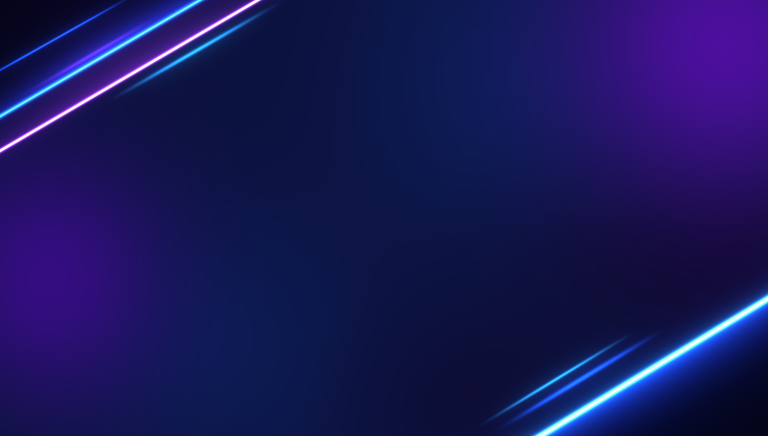
A WebGL 2 fragment shader for this background:

```glsl
#version 300 es
precision highp float;
// Dark navy backdrop with violet clouds and diagonal neon streaks in two corners.

uniform vec2 u_resolution;
out vec4 fragColor;

const vec3 NAVY   = vec3(0.045, 0.065, 0.235);
const vec3 INK    = vec3(0.012, 0.012, 0.085);
const vec3 DUSK   = vec3(0.055, 0.030, 0.170);
const vec3 OCEAN  = vec3(0.045, 0.130, 0.370);
const vec3 VIOLET = vec3(0.300, 0.060, 0.620);
const vec3 INDIGO = vec3(0.215, 0.050, 0.520);
const vec3 ORCHID = vec3(0.620, 0.160, 0.850);
const vec3 BLUE   = vec3(0.060, 0.200, 0.850);
const vec3 CYAN   = vec3(0.120, 0.660, 0.950);
const vec3 ICE    = vec3(0.780, 0.970, 1.000);

// Soft elliptical spot, 1 at its centre.
float cloud(vec2 p, vec2 center, vec2 radius) {
  vec2 q = (p - center) / radius;
  return exp(-dot(q, q));
}

// Signed distance to the line a-b (positive above) and position along it.
vec2 lineCoords(vec2 p, vec2 a, vec2 b) {
  vec2 span = b - a;
  vec2 dir = normalize(span);
  vec2 q = p - a;
  return vec2(dir.x * q.y - dir.y * q.x, dot(q, dir) / length(span));
}

// Fades to zero at both ends of a streak.
float taper(float t, float fade) {
  return smoothstep(0.0, fade, t) * (1.0 - smoothstep(1.0 - fade, 1.0, t));
}

float core(float d, float width) {
  return exp(-d * d / (width * width));
}

float halo(float d, float reach) {
  return exp(-abs(d) / reach);
}

// Light spilling only to the positive side of an edge.
float spill(float d, float reach) {
  return smoothstep(-0.003, 0.003, d) * exp(-max(d, 0.0) / reach);
}

// Thin streak with tapered ends and a faint halo.
vec3 streak(vec2 p, vec2 a, vec2 b, float width, float fade, vec3 tint) {
  vec2 l = lineCoords(p, a, b);
  return tint * taper(l.y, fade) * (core(l.x, width) + 0.22 * halo(l.x, width * 4.0));
}

vec3 backdrop(vec2 p) {
  vec3 col = NAVY;
  col = mix(col, OCEAN, 0.75 * cloud(p, vec2(1.17, 0.80), vec2(0.36, 0.42)));
  col = mix(col, OCEAN, 0.65 * cloud(p, vec2(0.52, 0.20), vec2(0.36, 0.34)));
  col = mix(col, DUSK, 0.85 * cloud(p, vec2(1.72, 0.40), vec2(0.50, 0.22)));
  col = mix(col, DUSK, 0.45 * cloud(p, vec2(1.08, 0.08), vec2(0.28, 0.22)));
  col = mix(col, VIOLET, cloud(p, vec2(1.67, 0.90), vec2(0.35, 0.34)));
  return mix(col, INDIGO, 0.95 * cloud(p, vec2(0.11, 0.36), vec2(0.26, 0.28)));
}

// Upper left: a violet band between two beams, with thin side streaks.
vec3 upperBeams(vec3 col, vec2 p) {
  vec2 pink = lineCoords(p, vec2(0.0, 0.654), vec2(0.594, 1.0));
  vec2 azure = lineCoords(p, vec2(0.0, 0.733), vec2(0.461, 1.0));
  col = mix(col, INK, 0.95 * smoothstep(-0.03, 0.16, pink.x));
  float middle = cloud(vec2(pink.y, 0.0), vec2(0.52, 0.0), vec2(0.50, 1.0));
  col += ORCHID * (0.36 * spill(pink.x, 0.075) * middle + 0.22 * halo(pink.x, 0.012));
  col += BLUE * (0.65 * spill(azure.x, 0.045) * middle + 0.35 * halo(azure.x, 0.012));
  col += CYAN * core(azure.x, 0.0050) + 0.25 * ICE * core(azure.x, 0.0022);
  col += ORCHID * core(pink.x, 0.0048) + ICE * core(pink.x, 0.0030);
  col += streak(p, vec2(-0.10, 0.783), vec2(0.33, 1.024), 0.0024, 0.4, BLUE + 0.2 * CYAN);
  col += streak(p, vec2(0.04, 0.775), vec2(0.38, 0.972), 0.0040, 0.5, 0.45 * ORCHID);
  return col + streak(p, vec2(0.24, 0.762), vec2(0.66, 1.003), 0.0042, 0.5, CYAN);
}

// Lower right: a white-hot beam lighting the area beneath it.
vec3 lowerBeams(vec3 col, vec2 p) {
  vec2 beam = lineCoords(p, vec2(1.244, 0.0), vec2(1.770, 0.316));
  col = mix(col, INK, 0.95 * smoothstep(-0.03, 0.14, -beam.x));
  float strength = 0.75 + 0.25 * cloud(vec2(beam.y, 0.0), vec2(0.55, 0.0), vec2(0.4, 1.0));
  col += BLUE * strength * (0.75 * spill(-beam.x, 0.065) + 0.20 * halo(beam.x, 0.035));
  col += CYAN * (0.55 * halo(beam.x, 0.016) + core(beam.x, 0.0080));
  col += ICE * core(beam.x, 0.0050);
  col += streak(p, vec2(1.09, 0.015), vec2(1.47, 0.245), 0.0034, 0.5, CYAN);
  return col + streak(p, vec2(1.13, 0.005), vec2(1.54, 0.252), 0.0050, 0.5, BLUE + 0.25 * CYAN);
}

void main() {
  // Height spans 0..1; x keeps the layout proportions at any size.
  vec2 p = gl_FragCoord.xy / u_resolution * vec2(1.768, 1.0);
  vec3 col = backdrop(p);
  col = upperBeams(col, p);
  col = lowerBeams(col, p);
  fragColor = vec4(clamp(col, 0.0, 1.0), 1.0);
}
```
